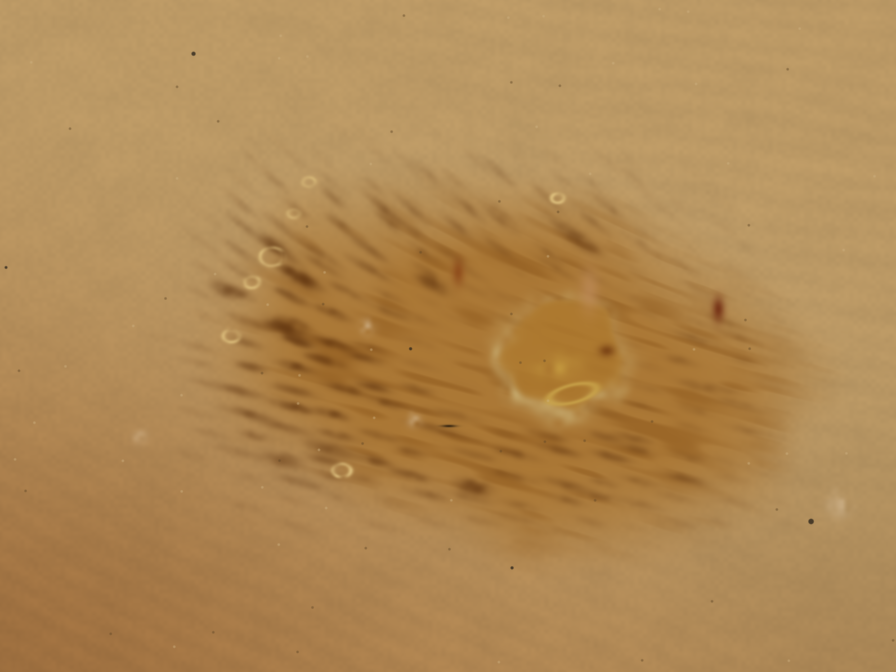
Give the GLSL for this texture, as a Shadertoy shader.

```glsl
// Warm skin with an oval brown patch of slanted pigment dashes,
// a translucent amber dome, tiny bubbles and dust specks.
// Gaussian blobs, bent value noise and hashed cells; unit = canvas height.

// Dark dashes: x, y, half length, strength
const vec4 DASHES[9] = vec4[9](
    vec4(.445, .587, .025, 1.1), vec4(.424, .512, .027, 1.1), vec4(.408, .635, .022, .7),
    vec4(.334, .568, .018, .8), vec4(.420, .314, .024, .5), vec4(.492, .332, .032, .6),
    vec4(.703, .274, .020, .9), vec4(.860, .644, .032, .7), vec4(.644, .578, .022, .7));
// Bubbles, flakes and specks: x, y, radius
const vec3 BUBBLES[7] = vec3[7](
    vec3(.405, .618, .018), vec3(.460, .729, .009), vec3(.437, .682, .008), vec3(.344, .500, .012),
    vec3(.375, .580, .011), vec3(.509, .300, .013), vec3(.830, .705, .009));
const vec3 FLAKES[4] = vec3[4](
    vec3(1.25, .25, .017), vec3(.547, .514, .011), vec3(.616, .375, .010), vec3(.208, .349, .010));
const vec3 SPECKS[5] = vec3[5](
    vec3(.288, .920, .003), vec3(.762, .155, .0022), vec3(.611, .481, .0022),
    vec3(1.207, .224, .004), vec3(.009, .602, .002));

float hash(vec2 p) { return fract(sin(dot(p, vec2(127.1, 311.7))) * 43758.5453); }

float noise(vec2 p) {
    vec2 i = floor(p), f = fract(p);
    f = f * f * (3. - 2. * f);
    return mix(mix(hash(i), hash(i + vec2(1, 0)), f.x),
               mix(hash(i + vec2(0, 1)), hash(i + vec2(1, 1)), f.x), f.y);
}

vec2 rotate(vec2 p, float a) {
    return vec2(cos(a) * p.x + sin(a) * p.y, cos(a) * p.y - sin(a) * p.x);
}

float blob(vec2 p, vec2 center, vec2 radius) {
    vec2 q = (p - center) / radius;
    return exp(-dot(q, q));
}

float disc(vec2 p, vec2 center, float radius, float soft) {
    return 1. - smoothstep(radius - soft, radius + soft, length(p - center));
}

float ring(vec2 p, vec2 radius, float width) {
    float d = (length(p / radius) - 1.) * min(radius.x, radius.y) / width;
    return exp(-d * d);
}

// Dashes steepen towards the top
float dash(vec2 p, vec2 center, vec2 size) {
    float angle = -.25 - .5 * smoothstep(.42, .75, center.y);
    return blob(rotate(p - center, angle), vec2(0), size);
}

float pigmentDensity(vec2 p) {
    return blob(p, vec2(.45, .52), vec2(.11, .15)) + .6 * blob(p, vec2(.50, .37), vec2(.14, .09))
         + .5 * blob(p, vec2(.78, .30), vec2(.24, .07)) + .45 * blob(p, vec2(.72, .66), vec2(.22, .08))
         + .3 * blob(p, vec2(1.02, .42), vec2(.12, .14));
}

float scatteredDashes(vec2 p) {
    vec2 cell = vec2(.066, .034);
    float sum = 0.;
    for (int n = 0; n < 9; n++) {
        vec2 k = floor(p / cell) + vec2(n % 3 - 1, n / 3 - 1);
        vec2 c = (k + .2 + .6 * vec2(hash(k), hash(k + 17.))) * cell;
        float size = .018 + .014 * hash(k + 5.);
        sum += dash(p, c, vec2(size, .0065)) * pigmentDensity(c) * (.3 + .8 * hash(k + 31.));
    }
    return sum;
}

vec3 skin(vec2 p) {
    vec3 c = mix(vec3(.69, .515, .31), vec3(.735, .60, .395), smoothstep(0., .95, p.y + .4 * p.x));
    c *= 1. - vec3(.10, .15, .2) * blob(p, vec2(0), vec2(.5, .35));
    c *= 1. - .07 * blob(p, vec2(1.33, 0), vec2(.35));
    // Furrows: slanted at lower left, almost level at upper right
    float lower = sin((p.y + .5 * p.x) * 150. + 5. * noise(p * 7.));
    float upper = sin((p.y + .1 * p.x) * 165. + 4. * noise(p * 6.));
    c *= 1. + .014 * lower * (1. - smoothstep(.1, .65, p.y + .3 * p.x));
    c *= 1. + .01 * upper * smoothstep(1.1, 1.9, p.x + p.y);
    return c * (.97 + .03 * noise(p * vec2(18, 28)) + .03 * noise(p * 150.));
}

vec3 pigment(vec3 c, vec2 p) {
    vec2 q = rotate(p - vec2(.765, .46), -.15);
    float r = length(q / vec2(.45, .285)) + .2 * (noise(p * 9.) - .5);
    float inside = 1. - smoothstep(.5, 1.12, r);
    c = mix(c, vec3(.665, .46, .195), .92 * inside);
    float grain = noise(vec2(q.x * 15., (q.y + q.x * (.12 + max(q.y, 0.))) * 85.));
    c = mix(c, vec3(.53, .32, .09), .45 * inside * smoothstep(.45, .95, grain));
    float dark = scatteredDashes(p);
    for (int i = 0; i < 9; i++) dark += DASHES[i].w * dash(p, DASHES[i].xy, vec2(DASHES[i].z, .009));
    dark *= .6 + .8 * noise(p * 70.);
    return mix(c, vec3(.33, .16, .03), .9 * (1. - exp(-1.1 * dark)));
}

// Amber dome with a pale, broken film along its lower left rim
vec3 dome(vec3 c, vec2 p, float px) {
    vec2 q = p - vec2(.837, .472);
    float d = length(q * vec2(.93, 1)) - .081 + .022 * (noise(p * 28.) - .5);
    c = mix(c, vec3(.68, .475, .18), .8 * (1. - smoothstep(-.006, .006 + px, d)));
    float side = 1. - smoothstep(-.07, .05, q.y + .4 * q.x);
    float film = exp(-pow(abs(d - .008) / .014, 2.)) * (.3 + .5 * side);
    c = mix(c, vec3(.76, .64, .40), film * (.3 + noise(p * 65.)));
    c = mix(c, vec3(.76, .59, .24), noise(p * 60.) * blob(q, vec2(-.007, -.017), vec2(.03, .018)));
    c = mix(c, vec3(.80, .66, .30), .7 * ring(rotate(q - vec2(.015, -.058), .25), vec2(.036, .013), .003));
    return mix(c, vec3(.42, .20, .05), .7 * blob(q, vec2(.066, .006), vec2(.012, .009)));
}

vec3 details(vec3 c, vec2 p, float px) {
    c = mix(c, vec3(.42, .14, .05), .8 * blob(p, vec2(1.069, .54), vec2(.009, .018)));
    c = mix(c, vec3(.53, .25, .08), .7 * blob(p, vec2(.682, .595), vec2(.009, .019)));
    c = mix(c, vec3(.77, .57, .40), .5 * blob(p, vec2(.877, .567), vec2(.014, .032)));
    for (int i = 0; i < 7; i++)
        c = mix(c, vec3(.86, .74, .48), noise(p * 90.) * ring(p - BUBBLES[i].xy, BUBBLES[i].z * vec2(1, .75), .003));
    for (int i = 0; i < 4; i++)
        c = mix(c, vec3(.84, .74, .6), .8 * noise(p * 95.) * blob(p, FLAKES[i].xy, FLAKES[i].zz));
    for (int i = 0; i < 5; i++) c = mix(c, vec3(.18, .15, .11), .8 * disc(p, SPECKS[i].xy, SPECKS[i].z, px));
    c = mix(c, vec3(.16, .11, .05), .85 * blob(p, vec2(.668, .366), vec2(.011, .002)));
    // Fine dust, one grain per hashed cell
    vec2 k = floor(p * 14.), grain = (k + .15 + .7 * vec2(hash(k + 3.), hash(k + 8.))) / 14.;
    vec3 dust = mix(vec3(.38, .28, .15), vec3(.80, .69, .50), step(.5, hash(k + 59.)));
    return mix(c, dust, .5 * step(.65, hash(k + 41.)) * disc(p, grain, .0018, px));
}

void mainImage(out vec4 fragColor, in vec2 fragCoord) {
    float px = 1. / iResolution.y;
    vec2 p = fragCoord * px;
    fragColor = vec4(details(dome(pigment(skin(p), p), p, px), p, px), 1.);
}
```
